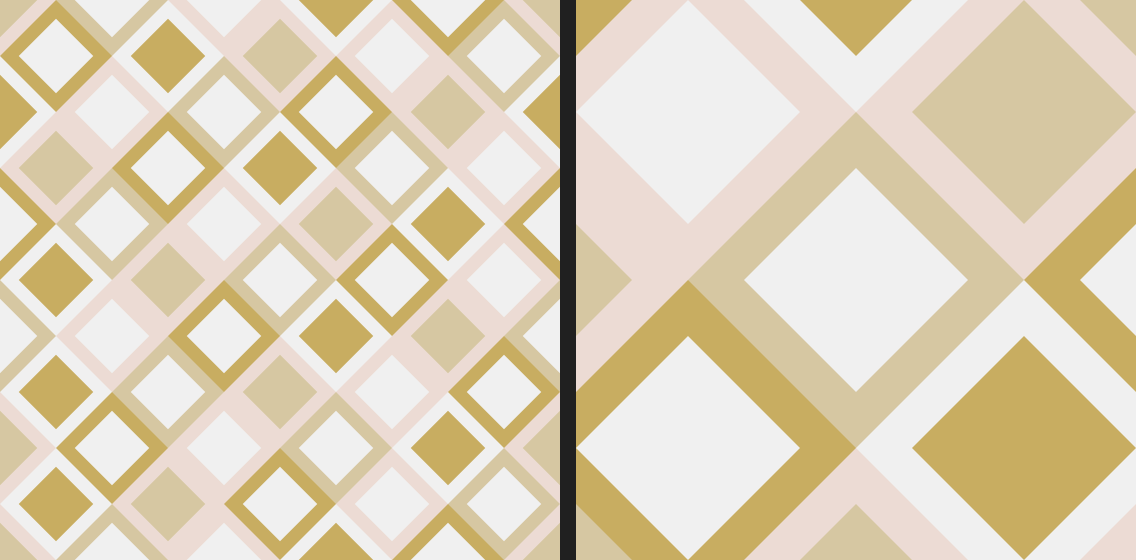
Left: the whole. Right: its middle third, enlarged.
This pattern is drawn by a Shadertoy shader. Its source:

```glsl
// Five by five repeats of framed diamonds on a diagonal lattice, in five colourings.
// Every row holds each colouring once; neighbouring slots swap from row to row,
// so that no two diamonds sharing an edge are alike. Edges are blended by coverage.

const vec3 WHITE = vec3(0.94);
const vec3 PINK = vec3(0.925, 0.86, 0.83);
const vec3 TAN = vec3(0.84, 0.78, 0.635);
const vec3 GOLD = vec3(0.785, 0.68, 0.38);

// Per row step: first slot of the swap, and how many slots take part
const int SWAP_START[9] = int[9](4, 1, 4, 1, 4, 3, 1, 4, 1);
const int SWAP_SPAN[9] = int[9](4, 4, 2, 4, 2, 4, 2, 2, 4);

// Colouring of a lattice cell, traced back through the swaps to the first row
int colouring(ivec2 cell) {
    ivec2 centre = ivec2(cell.x + cell.y, cell.x - cell.y);
    int row = (31 - centre.y) % 10;
    int slot = ((centre.x - 5 * centre.y + 200) % 10) / 2;
    for (int k = row - 1; k >= 0; k--) {
        int offset = (slot - SWAP_START[k] + 5) % 5;
        if (offset < SWAP_SPAN[k]) offset ^= 1;
        slot = (SWAP_START[k] + offset) % 5;
    }
    return slot;
}

vec3 frameColour(int kind) {
    return kind == 0 ? GOLD : kind == 2 ? TAN : kind == 3 ? WHITE : PINK;
}

vec3 coreColour(int kind) {
    return kind == 3 ? GOLD : kind == 4 ? TAN : WHITE;
}

void mainImage(out vec4 fragColor, in vec2 fragCoord) {
    // Diagonal coordinates: each diamond becomes a square of side 2
    vec2 p = 10.0 * fragCoord / iResolution.xy;
    vec2 diagonal = vec2(p.x + p.y, p.x - p.y);
    float pixel = 14.14 / min(iResolution.x, iResolution.y);

    vec2 home = floor(diagonal * 0.5 + 0.5);
    vec2 local = diagonal - 2.0 * home;
    vec2 side = mix(vec2(-1.0), vec2(1.0), step(0.0, local));
    vec2 homeShare = clamp(0.5 + (1.0 - abs(local)) / pixel, 0.0, 1.0);

    // Blend the cell with the three that meet at its nearest corner
    vec3 colour = vec3(0.0);
    for (int k = 0; k < 4; k++) {
        vec2 pick = vec2(k & 1, k >> 1);
        vec2 cell = home + side * pick;
        vec2 share = mix(homeShare, 1.0 - homeShare, pick);
        vec2 reach = abs(diagonal - 2.0 * cell);
        float core = clamp(0.5 + (2.0 / 3.0 - max(reach.x, reach.y)) / pixel, 0.0, 1.0);
        int kind = colouring(ivec2(cell));
        colour += share.x * share.y * mix(frameColour(kind), coreColour(kind), core);
    }
    fragColor = vec4(colour, 1.0);
}
```
